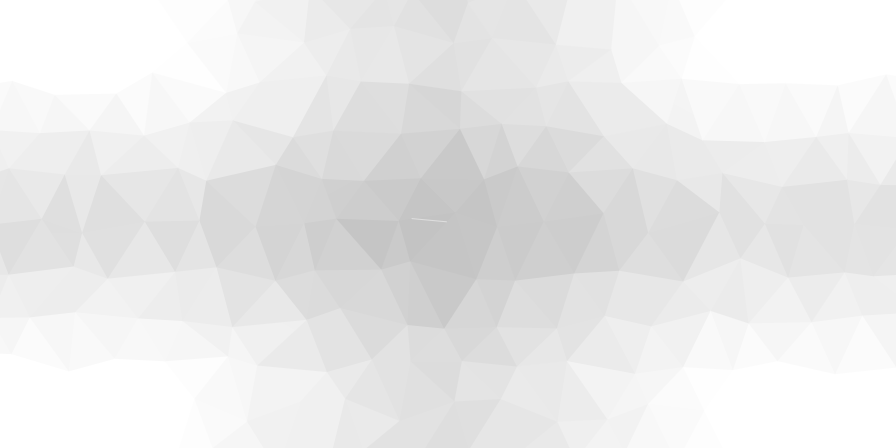
A Shadertoy shader for this background:

```glsl
const vec2 CELL = vec2(0.115, 0.104);        // spacing of the mesh vertices
const float JITTER = 0.27;                   // vertex offset, in cells
const vec2 BAND_CENTER = vec2(-0.003, -0.003);
const vec2 BAND_REACH = vec2(0.60, 0.325);   // half widths of the crossing bands
const vec2 BAND_DEPTH = vec2(0.130, 0.130);  // darkening on each band axis
const float FACET_VARIATION = 0.026;
const vec2 SEAM_START = vec2(-0.080, 0.012);
const vec2 SEAM_END = vec2(-0.004, 0.005);
const float SEAM_WIDTH = 0.0012;
const float SEAM_TONE = 0.87;

vec2 hash22(vec2 p) {
    vec3 q = fract(p.xyx * vec3(0.1031, 0.1030, 0.0973));
    q += dot(q, q.yzx + 33.33);
    return fract((q.xx + q.yz) * q.zy);
}

// Jittered lattice point; every other row is shifted by half a cell
vec2 meshVertex(vec2 id) {
    vec2 offset = (hash22(id + 17.0) - 0.5) * 2.0 * JITTER;
    return (id + vec2(0.5 * mod(id.y, 2.0), 0.0) + offset) * CELL;
}

// Darkness of a vertical and a horizontal band added together
float bandDarkness(vec2 p) {
    vec2 falloff = max(1.0 - abs(p - BAND_CENTER) / BAND_REACH, 0.0);
    return dot(falloff, BAND_DEPTH);
}

float facetTone(vec2 center, float seed) {
    float darkness = bandDarkness(center);
    float variation = (seed - 0.5) * FACET_VARIATION * min(darkness * 15.0, 1.0);
    return clamp(1.0 - darkness + variation, 0.0, 1.0);
}

float edgeDistance(vec2 p, vec2 a, vec2 b) {
    vec2 along = normalize(b - a);
    vec2 toPoint = p - a;
    return along.x * toPoint.y - along.y * toPoint.x;
}

// Tone times coverage, and coverage, of a counterclockwise triangle
vec2 facet(vec2 p, vec2 a, vec2 b, vec2 c, float seed, float pixel) {
    float inside = min(edgeDistance(p, a, b),
                   min(edgeDistance(p, b, c), edgeDistance(p, c, a)));
    float coverage = clamp(inside / pixel + 0.5, 0.0, 1.0);
    return coverage * vec2(facetTone((a + b + c) / 3.0, seed), 1.0);
}

float segmentDistance(vec2 p, vec2 a, vec2 b) {
    vec2 along = b - a;
    float t = clamp(dot(p - a, along) / dot(along, along), 0.0, 1.0);
    return length(p - a - along * t);
}

void mainImage(out vec4 fragColor, in vec2 fragCoord) {
    float pixel = 1.0 / iResolution.y;
    vec2 p = (fragCoord - 0.5 * iResolution.xy) * pixel;
    vec2 home = floor(p / CELL);

    // A faint base weight keeps the average defined everywhere
    vec2 sum = vec2(1.0 - bandDarkness(p), 1.0) * 0.001;

    // Split each nearby quad along its shorter diagonal
    for (int j = -1; j <= 1; j++) {
        for (int i = -2; i <= 1; i++) {
            vec2 id = home + vec2(i, j);
            vec2 a = meshVertex(id);
            vec2 b = meshVertex(id + vec2(1.0, 0.0));
            vec2 c = meshVertex(id + vec2(0.0, 1.0));
            vec2 d = meshVertex(id + vec2(1.0, 1.0));
            vec2 seed = hash22(id + 71.0);
            if (distance(a, d) < distance(b, c)) {
                sum += facet(p, a, b, d, seed.x, pixel);
                sum += facet(p, a, d, c, seed.y, pixel);
            } else {
                sum += facet(p, a, b, c, seed.x, pixel);
                sum += facet(p, b, d, c, seed.y, pixel);
            }
        }
    }
    float tone = sum.x / sum.y;

    // Fine light seam near the middle
    float seamDistance = segmentDistance(p, SEAM_START, SEAM_END);
    float seam = clamp((SEAM_WIDTH - seamDistance) / pixel + 0.5, 0.0, 1.0);
    tone = mix(tone, SEAM_TONE, seam);

    fragColor = vec4(vec3(tone), 1.0);
}
```
